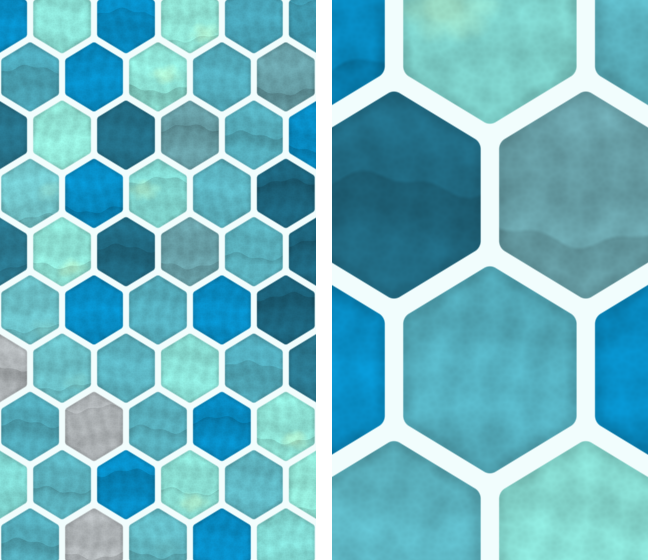
Left: the whole. Right: its middle third, enlarged.
Write a WebGL 1 fragment shader that draws this pattern.

```glsl
precision highp float;

// Watercolour honeycomb: staggered rows of rounded hexagons parted by pale gaps.
// Each cell takes a tone from a jittered low-discrepancy sequence, then gets
// wavy washes, a tide line, blooms and paper mottling from sines and cells.

uniform vec2 u_resolution;

const vec2 CELLS_PER_WIDTH = vec2(4.943, 5.424); // columns and rows per canvas width
const vec2 GRID_OFFSET = vec2(0.029, -0.32);
const float ROW_STEP = 0.8660254;                // row spacing when a column is 1
const float APOTHEM = 0.452;
const float CORNER = 0.06;
const vec3 GAP_COLOUR = vec3(0.945, 0.992, 0.992);

float hash(vec2 p) {
  return fract(sin(dot(p, vec2(127.1, 311.7))) * 4375.85);
}

vec2 hash2(vec2 p) {
  return vec2(hash(p), hash(p + 19.3));
}

// Distance to a hexagon with upright sides and rounded corners
float roundedHexagon(vec2 p, float apothem, float corner) {
  const vec3 k = vec3(-0.8660254, 0.5, 0.5773503);
  float r = apothem - corner;
  p = abs(p.yx);
  p -= 2.0 * min(dot(k.xy, p), 0.0) * k.xy;
  p -= vec2(clamp(p.x, -k.z * r, k.z * r), r);
  return length(p) * sign(p.y) - corner;
}

// Cellular noise: distance to the nearest scattered point
float cellular(vec2 p) {
  vec2 base = floor(p);
  float nearest = 2.0;
  for (int j = -1; j <= 1; j++) {
    for (int i = -1; i <= 1; i++) {
      vec2 cell = base + vec2(float(i), float(j));
      nearest = min(nearest, length(cell + hash2(cell) - p));
    }
  }
  return nearest;
}

// Nearest hexagon: xy is the offset from its centre, zw its column and row
vec4 nearestCell(vec2 grid) {
  vec4 best = vec4(9.0);
  for (int i = 0; i <= 1; i++) {
    float row = floor(grid.y) + float(i);
    float shift = 0.5 * mod(row, 2.0);
    float column = floor(grid.x - shift + 0.5);
    vec2 offset = vec2(grid.x - shift - column, (grid.y - row) * ROW_STEP);
    if (dot(offset, offset) < dot(best.xy, best.xy)) best = vec4(offset, column, row);
  }
  return best;
}

// Palette by rank, each tone holding its own share of the cells
vec3 cellTone(float rank, float shade) {
  vec3 tone = mix(vec3(0.25, 0.61, 0.70), vec3(0.45, 0.78, 0.80), shade);
  if (rank < 0.07) tone = vec3(0.03, 0.55, 0.77);
  else if (rank < 0.21) tone = mix(vec3(0.10, 0.38, 0.48), vec3(0.18, 0.49, 0.58), shade);
  else if (rank < 0.31) tone = vec3(0.69, 0.71, 0.72);
  else if (rank < 0.40) tone = vec3(0.41, 0.63, 0.66);
  else if (rank < 0.59) tone = mix(vec3(0.50, 0.84, 0.82), vec3(0.58, 0.91, 0.85), shade);
  return tone;
}

// Brush washes: level bands, faint upright streaks and one tide line
float washes(vec2 p, vec2 seed) {
  vec2 phase = seed * 6.2832;
  float wave = 0.05 * sin(6.0 * p.x + phase.x) + 0.02 * sin(17.0 * p.x + phase.y);
  float y = p.y + wave;
  float bands = 0.5 * sin(8.0 * y + phase.y) + 0.25 * sin(23.0 * y + phase.x);
  float streaks = 0.25 * sin(29.0 * p.x + 2.0 * sin(5.0 * p.y + phase.y) + phase.x);
  float below = y - mix(-0.3, 0.35, seed.x);
  float tide = smoothstep(0.0, 0.025, below) * exp(-5.0 * max(below, 0.0));
  return bands + streaks - 1.5 * tide * step(0.4, seed.y);
}

vec3 paint(vec2 p, vec2 id, vec2 grid, float edge) {
  vec2 seed = hash2(id + 3.7);
  float rank = fract(0.382 * id.x + 0.53 * id.y + 0.3 * hash(id));
  vec3 colour = cellTone(rank, seed.x);

  // Pale bloom, strongest in light tones
  vec2 fromBloom = (p - (seed - 0.5) * 0.6) * vec2(1.0, 1.6);
  float ragged = length(fromBloom) + 0.12 * (cellular(grid * 5.0) - 0.5);
  float bloom = (1.0 - smoothstep(0.04, 0.28, ragged)) * step(0.35, seed.y);
  float lightness = smoothstep(0.70, 0.88, colour.g);
  colour = mix(colour, vec3(0.76, 0.95, 0.78), bloom * lightness * 0.5);

  // Pigment density, paper mottling and a darker rim
  float mottle = cellular(grid * 9.0) + 0.6 * cellular(grid * 27.0) - 0.7;
  float density = 1.0 + 0.09 * washes(p, seed) + 0.07 * mottle;
  density -= 0.10 * smoothstep(-0.07, 0.0, edge);
  return clamp(colour * density, 0.0, 1.0);
}

void main() {
  vec2 fromTop = vec2(gl_FragCoord.x, u_resolution.y - gl_FragCoord.y) / u_resolution.x;
  vec2 grid = fromTop * CELLS_PER_WIDTH + GRID_OFFSET;
  vec4 cell = nearestCell(grid);
  float edge = roundedHexagon(cell.xy, APOTHEM, CORNER);
  float blur = CELLS_PER_WIDTH.x / u_resolution.x;
  float fill = 1.0 - smoothstep(-blur, blur, edge);
  vec3 colour = mix(GAP_COLOUR, paint(cell.xy, cell.zw, grid, edge), fill);
  gl_FragColor = vec4(colour, 1.0);
}
```
